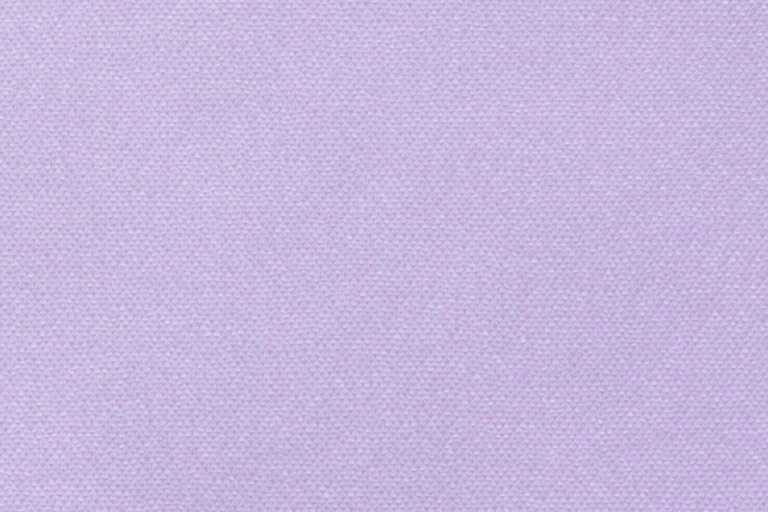
This texture is drawn by a WebGL 2 fragment shader. Its source:

```glsl
#version 300 es
precision highp float;

uniform vec2 u_resolution;
out vec4 fragColor;

float hash(vec2 p) {
    return fract(sin(dot(p, vec2(127.1, 311.7))) * 43758.5453);
}

float noise(vec2 p) {
    vec2 i = floor(p);
    vec2 f = fract(p);
    f = f * f * (3.0 - 2.0 * f);
    return mix(mix(hash(i), hash(i + vec2(1.0, 0.0)), f.x),
               mix(hash(i + vec2(0.0, 1.0)), hash(i + vec2(1.0, 1.0)), f.x), f.y);
}

float fbm(vec2 p) {
    float sum = 0.0;
    float amplitude = 0.5;
    for (int i = 0; i < 4; i++) {
        sum += amplitude * noise(p);
        p = p * 2.03 + 17.3;
        amplitude *= 0.5;
    }
    return sum;
}

void main() {
    vec2 uv = gl_FragCoord.xy / u_resolution;
    vec2 p = gl_FragCoord.xy / u_resolution.y;

    // Slightly stretched cloth, 92 stitches across and 48 staggered pairs of rows
    vec2 q = vec2(uv.x * 92.0, uv.y * 48.0);
    q += 0.9 * (vec2(fbm(p * 3.0), fbm(p * 3.0 + 40.0)) - 0.5);
    q += 0.28 * (vec2(noise(q * 0.9), noise(q * 0.9 + 60.0)) - 0.5);

    // Diamond cells of the pique knit
    vec2 diagonal = vec2(q.x + q.y, q.x - q.y);
    vec2 cell = floor(diagonal);
    vec2 f = fract(diagonal) - 0.5;
    float soft = 0.5 * length(fwidth(q));

    // Crossing ribs, the rising one stronger toward the right
    vec2 ribs = smoothstep(0.16 - soft, 0.48 + soft, abs(f));
    float lean = smoothstep(0.45, 1.0, uv.x);
    float rib = max(ribs.x * (1.0 - 0.35 * lean), ribs.y);

    // Short pale loop across each diamond, uneven from stitch to stitch
    vec2 local = vec2(f.x + f.y, f.x - f.y) * 0.5;
    float loopDistance = length(vec2(max(abs(local.x) - 0.12, 0.0), local.y - 0.16));
    float loop = 1.0 - smoothstep(0.05, 0.15 + soft, loopDistance);
    loop *= 0.35 + 0.65 * hash(cell);

    // Lilac yarn: mauve hollows, cool ribs and pale loops
    vec3 hollow = mix(vec3(0.745, 0.640, 0.850), vec3(0.715, 0.650, 0.820), hash(cell + 9.0));
    vec3 yarn = mix(vec3(0.805, 0.735, 0.895), vec3(0.795, 0.755, 0.880), noise(q * 1.3));
    vec3 color = mix(hollow, yarn, rib);
    color = mix(color, vec3(0.860, 0.825, 0.930), loop * 0.8);

    // Fibre grain and colour drift between stitches
    float grain = noise(p * 300.0) - 0.5;
    float tint = noise(p * 150.0 + 30.0) - 0.5;
    color += 0.060 * grain + 0.034 * tint * vec3(0.6, -1.0, 0.4);
    color += 0.022 * (hash(cell + 3.0) - 0.5);

    // Broad uneven light, brighter toward the upper left
    color += 0.038 * (fbm(p * 2.5 + 5.0) - 0.47);
    color += vec3(0.030, 0.034, 0.020) * (0.5 * (uv.y - uv.x) + 0.35 * abs(uv.x - 0.55));
    fragColor = vec4(clamp(color, 0.0, 1.0), 1.0);
}
```
